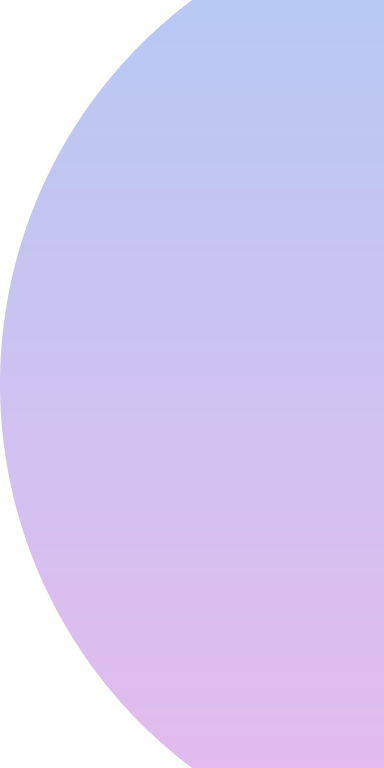
A Shadertoy shader for this background:

```glsl
// A large pastel disc on white, cropped by the top, right and bottom edges.
// The disc is a circle distance function, filled with a vertical gradient
// from pink at the foot to pale blue at the head.

#define DISC_RADIUS 0.625
#define DISC_CENTER vec2(0.625, 0.5)
#define PAPER_COLOR vec3(1.0)
#define FOOT_COLOR  vec3(0.890, 0.733, 0.934)
#define HEAD_COLOR  vec3(0.718, 0.788, 0.953)

float circleDistance(vec2 point, vec2 center, float radius) {
    return length(point - center) - radius;
}

void mainImage(out vec4 fragColor, in vec2 fragCoord) {
    // Canvas units: the height is 1, the origin is at the lower left
    float pixel = 1.0 / iResolution.y;
    vec2 point = fragCoord * pixel;

    // Vertical gradient fill
    vec3 discColor = mix(FOOT_COLOR, HEAD_COLOR, point.y);

    // Disc with an edge one pixel soft
    float edge = circleDistance(point, DISC_CENTER, DISC_RADIUS);
    float coverage = clamp(0.5 - edge / pixel, 0.0, 1.0);

    fragColor = vec4(mix(PAPER_COLOR, discColor, coverage), 1.0);
}
```
